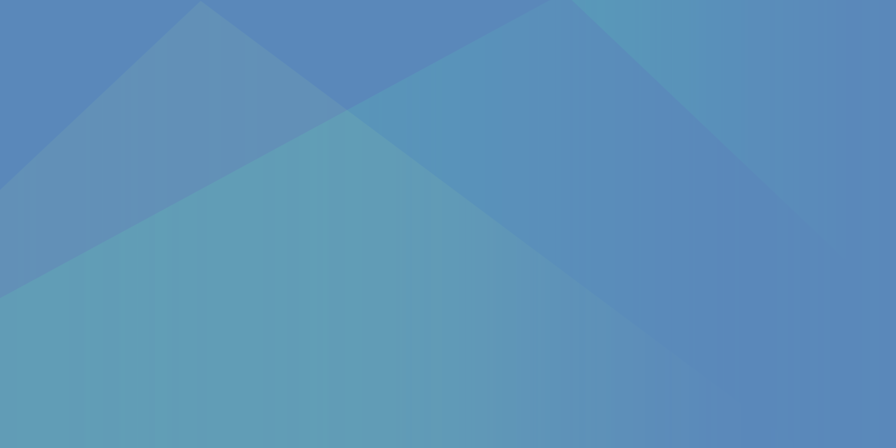
Give the GLSL for this background, as a Shadertoy shader.

```glsl
float hash(float n) {
    n = fract(n * 0.1031);
    n *= n + 33.33;
    return fract(n * (n + n));
}

// Coverage below a line through a point with the given slope
float below(vec2 p, vec2 through, float slope) {
    float d = (through.y + slope * (p.x - through.x) - p.y) / sqrt(1.0 + slope * slope);
    float soft = 0.75 / iResolution.y;
    return smoothstep(-soft, soft, d);
}

// Faint vertical strips of uneven strength, at two widths
float strips(float x) {
    return 0.6 * hash(floor(x * 26.0)) + 0.4 * hash(floor(x * 75.0) + 91.0) - 0.5;
}

void mainImage(out vec4 fragColor, in vec2 fragCoord) {
    vec2 p = fragCoord / iResolution.xy * vec2(2.0, 1.0);
    float banding = 0.12 * strips(p.x);

    // Translucent mountains and the panel at the upper right
    float greyPeak = below(p, vec2(0.448, 0.998), 0.942) * below(p, vec2(0.448, 0.998), -0.746);
    float rightSlope = below(p, vec2(1.276, 1.0), -0.95);
    float tealPeak = below(p, vec2(0.776, 0.755), 0.542) * rightSlope;
    float tealPanel = (1.0 - rightSlope) * step(1.2, p.x);

    // Each layer fades into the blue toward the right
    float greyFade = 1.0 - smoothstep(0.75, 1.85, p.x);
    float peakFade = 1.0 - smoothstep(0.75, 1.72, p.x);
    float panelFade = 1.0 - smoothstep(1.2, 2.0, p.x);

    vec3 color = vec3(0.353, 0.535, 0.731);
    color += vec3(0.031, 0.031, -0.013) * greyPeak * (greyFade + banding);
    color += vec3(-0.003, 0.049, -0.004) * tealPeak * (peakFade + banding);
    color += vec3(-0.006, 0.062, -0.006) * tealPanel * (panelFade + banding);

    fragColor = vec4(color, 1.0);
}
```
